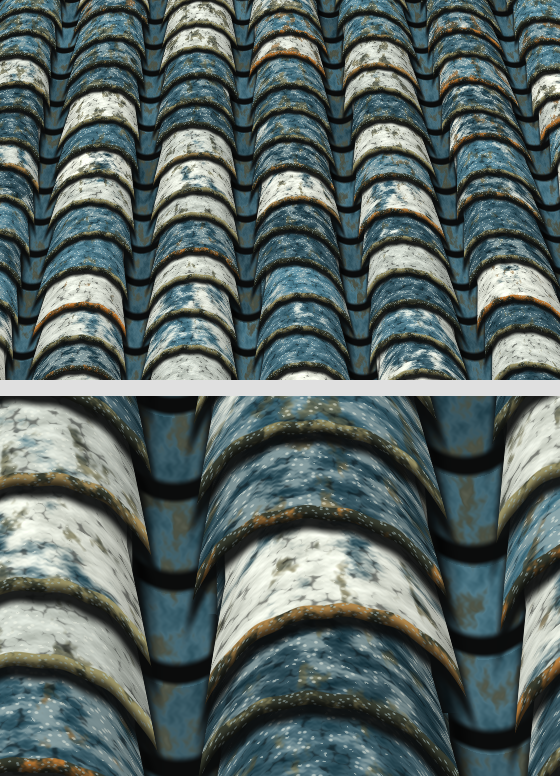
Top: the whole. Bottom: its middle third, enlarged.
A Shadertoy shader for this texture:

```glsl
// Weathered barrel roof tiles: overlapping arched rows in fanning columns with dark gutters.
#define COLUMN_PITCH 0.225   // column spacing at the top edge
#define COLUMN_FAN 0.0775    // growth of that spacing toward the bottom
#define ROW_PITCH 0.064      // row spacing at the top edge
#define ROW_GROWTH 0.032     // growth of that spacing toward the bottom
#define BACK_WIDTH 0.345     // half width of a tile's far end, in columns
#define FRONT_WIDTH 0.43     // half width of its near end
#define RIM 0.15             // thickness of the front lip, in rows
#define SHADOW 0.19          // reach of the shadow under a lip, in rows
#define PALE_BIAS 0.62       // higher leaves fewer bleached tiles

const vec3 SLATE = vec3(0.27, 0.41, 0.46);
const vec3 GREY = vec3(0.53, 0.60, 0.60);
const vec3 PALE = vec3(0.88, 0.89, 0.84);
const vec3 MOSS = vec3(0.21, 0.23, 0.18);
const vec3 OCHRE = vec3(0.48, 0.46, 0.32);
const vec3 RUST = vec3(0.60, 0.38, 0.16);
const vec3 SOOT = vec3(0.04, 0.045, 0.045);

vec3 hash3(vec2 p) {
    vec3 q = fract(p.xyx * vec3(0.1031, 0.1030, 0.0973));
    q += dot(q, q.yxz + 33.33);
    return fract((q.xxy + q.yzz) * q.zyx);
}

// Layered, rotated and warped sines, roughly -1 to 1.
float stains(vec2 p) {
    float sum = 0.0, amp = 0.5;
    for (int i = 0; i < 5; i++) {
        p = mat2(0.8, 0.6, -0.6, 0.8) * p * 1.75 + 1.3;
        sum += amp * sin(p.x + 1.6 * sin(p.y + sum));
        amp *= 0.66;
    }
    return sum;
}

// Cellular noise: distance to the nearest scattered grain.
float grains(vec2 p) {
    vec2 cell = floor(p);
    float nearest = 2.0;
    for (int j = -1; j <= 1; j++)
        for (int i = -1; i <= 1; i++) {
            vec2 c = cell + vec2(i, j);
            nearest = min(nearest, length(c + hash3(c).xy - p));
        }
    return nearest;
}

// Glazed face: x runs -1 to 1 across, t runs 0 to 1 down to the lip.
vec3 tileFace(float x, float t, vec3 rnd, float age) {
    vec2 q = vec2(x * 1.4, t) + rnd.xy * 40.0;
    float patches = stains(q * 1.1);
    float streaks = stains(q.yx * vec2(8.0, 3.0) + 9.0);
    float grit = grains(q * vec2(8.0, 13.0));
    vec3 blue = SLATE * (0.74 + 0.5 * rnd.y) + 0.11 * streaks;
    blue = mix(blue, GREY, 0.75 * smoothstep(0.0, 0.9, 0.8 * streaks + 0.4 * patches + rnd.z - 0.5));
    vec3 bleached = mix(PALE, GREY * vec3(1.24, 1.15, 1.10), rnd.y * 0.75) + 0.09 * streaks;
    float rimGlow = 0.45 * x * x * step(0.5, rnd.z);
    float pale = smoothstep(-0.15, 0.4, 0.45 * patches + 0.2 * streaks
                            + 3.2 * (rnd.x - PALE_BIAS) + rimGlow);
    vec3 col = mix(blue, bleached, pale);
    // Lichen gathers on older tiles and along the lip.
    float lichen = smoothstep(0.45, 1.1, stains(q * 3.1 + 20.0) + 0.5 * age
                              + 0.35 * smoothstep(0.55, 0.9, t));
    vec3 growth = mix(MOSS, mix(OCHRE, RUST, smoothstep(0.8, 1.0, rnd.z)), 0.45 + 0.6 * streaks);
    col = mix(col, growth, 0.75 * lichen);
    col = mix(col, PALE, 0.5 * smoothstep(0.28, 0.08, grit) * step(0.0, streaks));
    col *= 1.0 - 0.4 * smoothstep(0.5, 0.85, grit) * smoothstep(0.3, -0.3, streaks);
    return col * (1.1 - 0.09 * x - 0.24 * x * x);
}

// Broken front lip: depth runs 0 at its upper line to 1 underneath.
vec3 tileLip(float x, float depth, vec3 rnd) {
    vec2 q = vec2(x * 7.0, depth) + rnd.yz * 30.0;
    float crust = stains(q);
    vec3 col = mix(MOSS * 0.8, mix(OCHRE, RUST, smoothstep(0.7, 0.95, rnd.z)),
                   smoothstep(-0.5, 0.7, crust + 1.4 * (rnd.x - 0.5)));
    col = mix(col, GREY, 0.6 * smoothstep(0.3, 0.1, grains(q * vec2(2.5, 3.0))));
    return col * mix(1.25, 0.4, smoothstep(0.15, 1.0, depth));
}

// Sunken channel between columns, shaded from the left.
vec3 gutter(vec2 grid) {
    float q = fract(grid.x) - 0.5;
    vec3 rnd = hash3(vec2(floor(grid.x), 71.0));
    float run = grid.y + rnd.x + 9.0 * q * q;
    float t = fract(run);
    vec3 tint = hash3(vec2(floor(run), floor(grid.x) + 31.0));
    float wear = stains(vec2(q * 14.0, run * 3.0) + rnd.yz * 20.0);
    vec3 col = mix(SLATE * (0.75 + 0.4 * tint.x), MOSS, smoothstep(-0.1, 0.9, wear + 0.4 * (tint.y - 0.5)));
    col += 0.09 * wear;
    col = mix(col, SOOT, smoothstep(0.70, 0.80, t) * (1.0 - smoothstep(0.93, 1.0, t)));
    return col * mix(0.2, 1.05, smoothstep(-0.14, -0.04, q));
}

void mainImage(out vec4 fragColor, in vec2 fragCoord) {
    // Perspective: columns fan out and rows stretch down the slope.
    vec2 p = fragCoord / iResolution.y;
    float down = 1.0 - p.y;
    float pitch = COLUMN_PITCH + COLUMN_FAN * down;
    float rowSize = ROW_PITCH + ROW_GROWTH * down;
    vec2 grid = vec2((p.x - 0.525 + 0.022 * down) / pitch,
                     log(1.0 + ROW_GROWTH / ROW_PITCH * down) / ROW_GROWTH);
    vec2 soft = 0.8 / (iResolution.y * vec2(pitch, rowSize));
    float column = floor(grid.x + 0.5);
    float across = grid.x - column;
    float v = grid.y + hash3(vec2(column, 5.0)).x - 0.07 * column * across;
    vec3 col = gutter(grid);

    // Lay tiles from the lower rows upward so that each overlaps the next one down.
    for (int i = 1; i >= -2; i--) {
        float row = floor(v) + float(i);
        vec3 rnd = hash3(vec2(column, row) + 20.0);
        vec3 shift = hash3(vec2(row, column) + 60.0) - 0.5;
        float u = across + 0.05 * shift.x;
        float f = v - row + 0.3 * shift.y + 0.5 * shift.z * u;
        float k = u / 0.41;
        float guess = f - k * k * (0.55 + 0.35 * k * k);
        float halfWidth = mix(BACK_WIDTH, FRONT_WIDTH, clamp(guess, 0.0, 1.0));
        float x = u / halfWidth, x2 = x * x;
        float t = f - x2 * (0.55 + 0.35 * x2);
        float steep = length(vec2(1.0, 0.72 * x * (1.1 + 1.4 * x2)));
        float toEdge = (1.0 - t) / steep + 0.012 * sin(x * 17.0 + rnd.x * 40.0);
        float side = smoothstep(-soft.x, soft.x, halfWidth - abs(u));
        float cover = side * smoothstep(-soft.y, soft.y, toEdge);

        float shade = smoothstep(-SHADOW, -0.07, toEdge) * smoothstep(0.04, -0.02, abs(u) - halfWidth);
        col = mix(col, SOOT, 0.92 * shade);
        if (cover > 0.0) {
            vec3 face = tileFace(x, t, rnd, 1.0 - 1.9 * down);
            vec3 lip = tileLip(x, 1.0 - toEdge / RIM, rnd);
            vec3 tile = mix(lip, face, smoothstep(-soft.y, soft.y, toEdge - RIM));
            col = mix(col, tile, cover);
        }
    }
    fragColor = vec4(clamp(col, 0.0, 1.0), 1.0);
}
```
